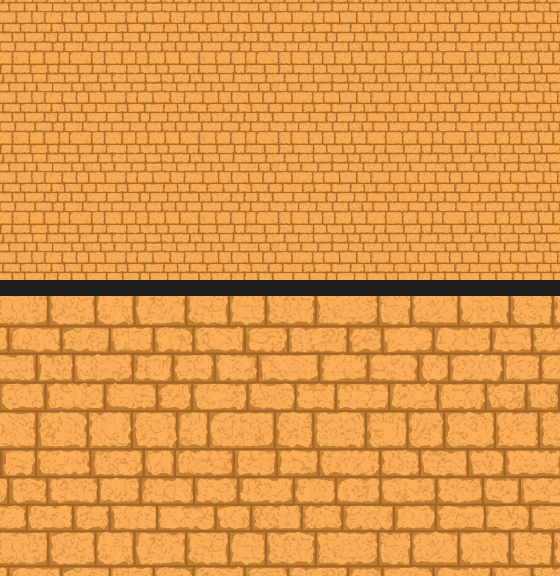
Top: the whole. Bottom: its middle third, enlarged.
Reproduce this texture procedurally as a Shadertoy shader.

```glsl
// Sandstone block wall: courses of uneven bricks with chipped edges and fine cracks.

float hash(vec2 p) {
    p = fract(p * vec2(0.1031, 0.1137));
    p += dot(p, p.yx + 33.33);
    return fract((p.x + p.y) * p.x * 7.31);
}

float gradientDot(vec2 cell, vec2 offset) {
    float angle = 6.2832 * hash(cell);
    return dot(vec2(cos(angle), sin(angle)), offset);
}

float gradientNoise(vec2 p) {
    vec2 i = floor(p), f = p - i;
    vec2 w = f * f * (3.0 - 2.0 * f);
    vec2 e = vec2(1, 0);
    return mix(mix(gradientDot(i, f), gradientDot(i + e, f - e), w.x),
               mix(gradientDot(i + e.yx, f - e.yx), gradientDot(i + 1.0, f - 1.0), w.x), w.y);
}

// Left edge of a brick, in columns; the sequence wraps after 12 bricks.
float brickEdge(float column, float row) {
    return column + 0.45 * hash(vec2(mod(column, 12.0) + 3.0, row * 7.0 + 11.0));
}

// p is measured from the upper left, with 384 units down the canvas.
vec3 wall(vec2 p, float blur) {
    // Eight courses per repeat, 3.5 repeats down
    float heights[8] = float[8](17.4, 12.7, 12.6, 12.2, 16.0, 12.5, 13.2, 13.1);
    float y = mod(p.y - 71.0, 109.7);
    int course = 0;
    for (int i = 0; i < 7; i++) {
        if (y < heights[i]) break;
        y -= heights[i];
        course++;
    }
    float row = float(course);

    // Twelve bricks per repeat, 3 repeats across
    float unit = 256.0 / 12.0;
    float u = p.x / unit + 5.0 * hash(vec2(row + 2.0, 19.0));
    float column = floor(u);
    if (u < brickEdge(column, row)) column -= 1.0;
    float left = brickEdge(column, row);
    vec2 size = vec2((brickEdge(column + 1.0, row) - left) * unit, heights[course]);
    vec2 q = vec2((u - left) * unit, y);
    vec2 seed = vec2(mod(column, 12.0) * 17.0, row * 23.0) + 40.0;

    // Outer block and its raised, ragged face
    vec2 nearest = min(q, size - q);
    float block = min(nearest.x, nearest.y) - 0.55;
    float rough = gradientNoise(q * 0.31 + seed);
    float grain = gradientNoise(q * 0.75 + seed.yx);
    vec2 inset = min(q - vec2(1.6, 0.9), size - q - vec2(0.9, 1.5));
    float corner = length(max(2.2 - inset, 0.0));
    float face = min(min(inset.x, inset.y), 2.2 - corner) + 1.5 * rough + 0.7 * grain - 0.1;

    // Joints, lit ledges and stone face
    float ledgeLight = smoothstep(-0.3, 0.4, rough + 0.3 * (size.y - 2.0 * q.y) / size.y);
    vec3 ledge = mix(vec3(0.75, 0.49, 0.205), vec3(0.83, 0.555, 0.25), ledgeLight);
    vec3 color = mix(vec3(0.64, 0.40, 0.15), ledge, smoothstep(-blur, blur, block));
    color = mix(color, vec3(0.985, 0.68, 0.34), smoothstep(-blur, blur, face));

    // Broken hairline cracks on the face
    float vein = abs(gradientNoise(q * 0.2 + seed * 1.3 + 0.15 * grain));
    float branch = abs(gradientNoise(q.yx * 0.24 + seed + 9.0));
    float crack = 1.0 - smoothstep(0.02, 0.09, min(vein, branch + 0.02));
    crack *= smoothstep(-0.2, 0.1, grain) * smoothstep(0.0, 0.6, face);
    return mix(color, vec3(0.83, 0.55, 0.25), 0.75 * crack);
}

void mainImage(out vec4 fragColor, in vec2 fragCoord) {
    float scale = 384.0 / iResolution.y;
    vec3 color = vec3(0);
    // Average four samples in each pixel
    for (int i = 0; i < 4; i++) {
        vec2 offset = vec2(i % 2, i / 2) * 0.5 - 0.25;
        vec2 p = fragCoord + offset;
        p.y = iResolution.y - p.y;
        color += wall(p * scale, 0.25 * scale);
    }
    fragColor = vec4(color / 4.0, 1);
}
```
